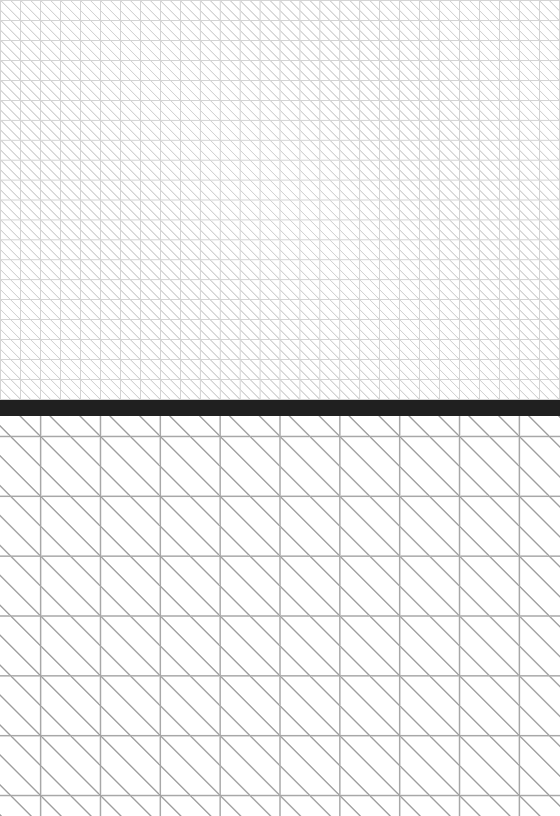
Top: the whole. Bottom: its middle third, enlarged.
Give the GLSL for this pattern, as a Shadertoy shader.

```glsl
// Fine grey square grid on white, crossed by falling diagonals at half-cell steps.
#define CELLS vec2(28.0, 20.0)      // repeats across and down
#define MARGIN 0.0013               // border, in canvas widths
#define DIAGONALS 2.0               // diagonals per cell
#define GRID_WIDTH 0.025            // line widths, in cells
#define DIAGONAL_WIDTH 0.023
#define PAPER vec3(1.0)
#define GRID_INK vec3(0.66)
#define DIAGONAL_INK vec3(0.62)

// Distance to the nearest multiple of the period
float repeatDistance(float x, float period) {
    return abs(x - period * round(x / period));
}

// Share of a pixel covered by a line of the given width
float lineCoverage(float dist, float width, float pixel) {
    float nearEdge = max(dist - 0.5 * pixel, -0.5 * width);
    float farEdge = min(dist + 0.5 * pixel, 0.5 * width);
    return clamp((farEdge - nearEdge) / pixel, 0.0, 1.0);
}

void mainImage(out vec4 fragColor, in vec2 fragCoord) {
    // Cell units, with the grid centred on the canvas
    float cellSize = (1.0 - 2.0 * MARGIN) * iResolution.x / CELLS.x;
    float pixel = 1.0 / cellSize;
    vec2 p = (fragCoord - 0.5 * iResolution.xy) / cellSize;
    vec2 cell = p + 0.5 * CELLS;

    // Horizontal and vertical rules
    float vertical = lineCoverage(repeatDistance(cell.x, 1.0), GRID_WIDTH, pixel);
    float horizontal = lineCoverage(repeatDistance(cell.y, 1.0), GRID_WIDTH, pixel);
    float grid = max(vertical, horizontal);

    // Diagonals through the corners and between them
    float diagonalDist = repeatDistance(cell.x + cell.y, 1.0 / DIAGONALS) * inversesqrt(2.0);
    float diagonal = lineCoverage(diagonalDist, DIAGONAL_WIDTH, pixel);

    // Trim everything outside the outer frame
    vec2 outside = abs(p) - 0.5 * CELLS - 0.5 * GRID_WIDTH;
    float inside = clamp(0.5 - max(outside.x, outside.y) / pixel, 0.0, 1.0);

    vec3 color = mix(PAPER, DIAGONAL_INK, diagonal * inside);
    color = min(color, mix(PAPER, GRID_INK, grid));
    fragColor = vec4(color, 1.0);
}
```
